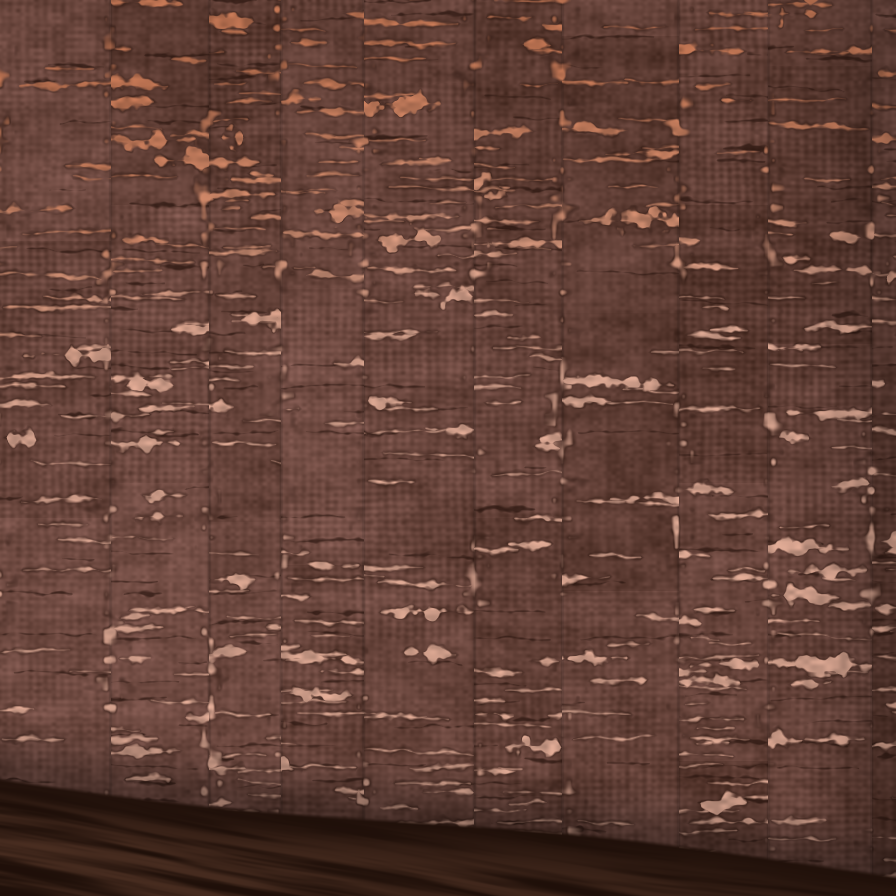
Reproduce this texture procedurally as a Shadertoy shader.

```glsl
// Cork fabric: vertical strips of brown woven cloth crossed by ragged pale flakes,
// with a dark wooden table below. Each strip scatters its flakes in jittered rows;
// sine-hash value noise roughens the flake edges, the cloth and the wood grain.

const float STRIP_WIDTH = 0.108;
const float STRIP_JITTER = 0.5;
const float PIECE_HEIGHT = 0.31;
const float THREADS_X = 105.0;
const float THREADS_Y = 128.0;
const float EDGE_SOFT = 0.0017;
const float TABLE_LEFT = 0.13;
const float TABLE_SLOPE = 0.105;

const vec3 CLOTH_DARK = vec3(0.25, 0.145, 0.11);
const vec3 CLOTH_LIGHT = vec3(0.53, 0.365, 0.33);
const vec3 CRACK = vec3(0.16, 0.08, 0.055);
const vec3 FLAKE_PINK = vec3(0.84, 0.64, 0.56);
const vec3 FLAKE_ORANGE = vec3(0.74, 0.45, 0.32);
const vec3 WOOD_DARK = vec3(0.12, 0.06, 0.035);
const vec3 WOOD_LIGHT = vec3(0.29, 0.18, 0.13);

float hash(vec2 p) {
    return fract(sin(dot(p, vec2(127.1, 311.7))) * 43758.5453);
}

float noise(vec2 p) {
    vec2 i = floor(p), f = fract(p);
    f = f * f * (3.0 - 2.0 * f);
    return mix(mix(hash(i), hash(i + vec2(1, 0)), f.x),
               mix(hash(i + vec2(0, 1)), hash(i + vec2(1, 1)), f.x), f.y);
}

float fbm(vec2 p) {
    return 0.55 * noise(p) + 0.3 * noise(p * 2.1 + 7.3) + 0.15 * noise(p * 4.3 + 3.1);
}

// Left border of a numbered strip
float stripEdge(float id) {
    return (id + STRIP_JITTER * (hash(vec2(id, 4.0)) - 0.5)) * STRIP_WIDTH;
}

// Inside-positive distance to the ragged, broken flakes of one strip
float flakes(vec2 p, float id, float left, float right, float pitch,
             float thickness, float amount, float seed) {
    float field = -1.0;
    float width = right - left;
    for (int k = -1; k <= 1; k++) {
        float row = floor(p.y / pitch) + float(k);
        vec2 key = vec2(id * 3.7 + seed, row);
        float centerX = left + width * hash(key + 11.0);
        float halfLength = width * mix(0.12, 0.55, hash(key + 23.0));
        float centerY = (row + 0.2 + 0.6 * hash(key + 31.0)) * pitch;
        float cluster = noise(vec2(id * 5.3, centerY * 9.0));
        if (hash(key) > amount * (0.2 + 1.6 * cluster)) continue;

        float along = (p.x - centerX) / halfLength;
        float tilt = (hash(key + 43.0) - 0.6) * 0.1;
        float wobble = (noise(vec2(p.x * 60.0, row + seed)) - 0.5) * 0.004;
        float size = thickness * mix(0.35, 1.5, pow(hash(key + 57.0), 2.5));
        float breaks = noise(vec2(p.x * 85.0, row * 9.1 + p.y * 70.0));
        float ragged = 2.1 * breaks + 0.8 * noise(p * vec2(190.0, 200.0)) - 0.7;
        float profile = size * sqrt(max(0.0, 1.0 - along * along)) * ragged;
        float grit = (noise(p * vec2(170.0, 260.0)) - 0.5) * 0.0022;
        float overrun = max(0.0, abs(along) - 1.0) * halfLength;
        float d = profile - abs(p.y - centerY - tilt * (p.x - centerX) - wobble);
        field = max(field, d + grit - overrun - 0.0002);
    }
    return field;
}

vec3 clothColor(vec2 p, float id, float seam) {
    // Each strip is pieced together from patches of differing tone and weave
    float piece = floor(p.y / PIECE_HEIGHT + hash(vec2(id, 8.0)));
    float patchTone = hash(vec2(id, piece) + 17.0);
    float weave = mix(0.03, 0.09, hash(vec2(id, piece) + 29.0));
    vec2 bend = vec2(noise(p * 13.0), noise(p * 11.0 + 5.0)) * 4.0;
    float threads = sin(p.x * THREADS_X * 6.2832 + bend.x) * (0.4 + noise(p * 25.0))
                  + sin(p.y * THREADS_Y * 6.2832 + bend.y) * (0.3 + noise(p * 21.0 + 9.0));
    float streaks = noise(vec2(p.x * 110.0, p.y * 14.0)) - 0.5;
    float mottling = fbm(p * vec2(20.0, 48.0)) - 0.5;
    float grain = noise(p * vec2(200.0, 250.0)) - 0.5;
    float light = 0.17 * (1.0 - smoothstep(0.1, 0.85, distance(p, vec2(0.25, 0.42))));
    float tone = 0.43 + 0.25 * (patchTone - 0.5) + weave * threads
               + 0.5 * mottling + 0.24 * grain + 0.16 * streaks + light;
    vec3 color = mix(CLOTH_DARK, CLOTH_LIGHT, clamp(tone, -0.1, 1.1));
    return color * (1.0 - 0.15 * (1.0 - smoothstep(0.0005, 0.003, seam)));
}

vec3 woodColor(vec2 p, float depth) {
    float across = p.y + 0.16 * p.x + 0.05 * noise(p * vec2(3.0, 5.0));
    float grain = fbm(vec2(p.x * 5.0, across * 85.0));
    float lit = smoothstep(-0.01, 0.06, depth) * mix(1.0, 0.6, p.x);
    return mix(WOOD_DARK, WOOD_LIGHT, smoothstep(0.2, 0.75, grain) * lit);
}

void mainImage(out vec4 fragColor, in vec2 fragCoord) {
    vec2 p = fragCoord / iResolution.y;
    float soft = max(EDGE_SOFT, 0.6 / iResolution.y);

    // Find the strip and its two borders
    float id = floor(p.x / STRIP_WIDTH);
    if (p.x < stripEdge(id)) id -= 1.0;
    else if (p.x >= stripEdge(id + 1.0)) id += 1.0;
    float left = stripEdge(id), right = stripEdge(id + 1.0);
    float seam = min(p.x - left, right - p.x);
    vec3 color = clothColor(p, id, seam);

    // Thin broken cracks, then broad flakes, fine slivers and crumbs along the seams
    float cracks = flakes(p, id, left, right, 0.023, 0.0018, 0.55, 71.0);
    float broad = flakes(p, id, left, right, 0.031, 0.0075, 0.5, 13.0);
    float fine = flakes(p, id, left, right, 0.015, 0.0029, 0.42, 37.0);
    float crumbs = (noise(p * vec2(110.0, 95.0)) - 0.82 - 18.0 * seam
                 + 0.5 * (noise(p * vec2(9.0, 14.0)) - 0.5)) * 0.012;
    float flake = max(max(broad, fine), crumbs);
    float rim = smoothstep(-0.005, -0.0005, flake) * noise(p * vec2(80.0, 170.0));
    color = mix(color, CRACK, 0.7 * smoothstep(-soft, soft, cracks));
    color = mix(color, CRACK, 0.55 * rim);

    float warmth = smoothstep(0.5, 0.9, p.y + 0.12 * (noise(p * 8.0) - 0.5) - 0.1 * p.x);
    vec3 flakeColor = mix(FLAKE_PINK, FLAKE_ORANGE, warmth);
    flakeColor *= 0.82 + 0.26 * noise(p * vec2(120.0, 180.0));
    color = mix(color, flakeColor, smoothstep(-soft, 1.3 * soft, flake));

    // Shade towards the lower hem and right side, then lay the table below
    float hem = p.y - TABLE_LEFT + TABLE_SLOPE * p.x + 0.006 * sin(p.x * 7.0);
    color *= mix(0.68, 1.0, smoothstep(-0.01, 0.08, hem));
    color *= 1.0 - 0.2 * smoothstep(0.85, 1.05, p.x);
    color = mix(woodColor(p, -hem), color, smoothstep(-0.003, 0.003, hem));
    fragColor = vec4(color, 1.0);
}
```
